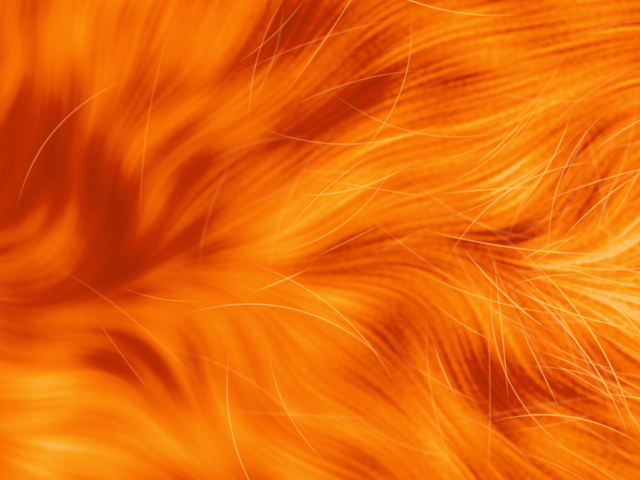
Reproduce this texture procedurally as a Shadertoy shader.

```glsl
// Soft orange fur: blurred swirling locks with many sharp pale stray hairs.

#define BASE_TONE 1.85     // average place on the colour ramp
#define SWIRL 2.0          // how far the locks wander, in radians
#define TUFT_GAIN 1.5      // contrast of hollows and lit tufts
#define SOFT_GAIN 4.6      // contrast of blurred locks
#define STRAND_GAIN 4.6    // contrast of medium strands
#define FINE_GAIN 9.0      // contrast of fine strands in focus
#define COMB_STEP 0.0075   // step along the fur
#define COMB_COUNT 13      // steps to each side
#define HAIR_COUNT 130
#define HAIR_WIDTH 0.0013
#define PALE_LOCK vec2(1.22, 0.48)

const vec3 RAMP[6] = vec3[6](
    vec3(0.76, 0.18, 0.01), vec3(0.88, 0.32, 0.01), vec3(0.96, 0.42, 0.01),
    vec3(0.97, 0.50, 0.03), vec3(0.98, 0.60, 0.07), vec3(0.98, 0.73, 0.34));
const vec3 PALE_GOLD = vec3(1.0, 0.80, 0.46);

// Hollows and lit tufts: centre, radius, change of tone
const vec4 TUFTS[11] = vec4[11](
    vec4(0.08, 0.65, 0.19, -1.6), vec4(0.30, 0.47, 0.17, -1.6),
    vec4(0.66, 0.80, 0.15, -1.7), vec4(0.95, 0.26, 0.14, -1.0),
    vec4(1.12, 0.59, 0.07, -1.3), vec4(0.67, 0.62, 0.14, 1.7),
    vec4(0.16, 0.12, 0.18, 1.1), vec4(1.29, 0.48, 0.19, 1.8),
    vec4(0.14, 0.93, 0.15, 0.8), vec4(1.10, 0.76, 0.15, 1.0),
    vec4(0.70, 0.16, 0.16, 0.6));

vec2 hash2(vec2 p) {
    vec3 h = fract(p.xyx * vec3(0.1031, 0.1030, 0.0973));
    h += dot(h, h.yzx + 33.33);
    return fract((h.xx + h.yz) * h.zy);
}

float corner(vec2 cell, vec2 offset) {
    return dot(hash2(cell) * 2.0 - 1.0, offset);
}

float gradientNoise(vec2 p) {
    vec2 i = floor(p), f = p - i;
    vec2 u = f * f * f * (f * (f * 6.0 - 15.0) + 10.0);
    vec2 e = vec2(1.0, 0.0);
    return mix(mix(corner(i, f), corner(i + e, f - e), u.x),
               mix(corner(i + e.yx, f - e.yx), corner(i + 1.0, f - 1.0), u.x), u.y);
}

// Direction in which the fur lies
float furAngle(vec2 p) {
    float upper = smoothstep(0.25, 0.65, p.y);
    float left = 1.0 - smoothstep(0.1, 0.65, p.x);
    return mix(-0.65, 0.45, upper) + 0.65 * left * upper
         + SWIRL * gradientNoise(p * 2.5 + 17.0);
}

// Coordinates along and across a direction
vec2 turned(vec2 d, float a) {
    return vec2(dot(d, vec2(cos(a), sin(a))), dot(d, vec2(-sin(a), cos(a))));
}

// Noise averaged along the fur: x soft locks, y strands, z fine strands
vec3 combedFur(vec2 p) {
    vec3 sum = vec3(0.0);
    float total = 0.0;
    for (int side = -1; side <= 1; side += 2) {
        vec2 q = p;
        for (int i = 0; i < COMB_COUNT; i++) {
            float a = furAngle(q);
            q += float(side) * COMB_STEP * vec2(cos(a), sin(a));
            float w = 1.0 - float(i) / float(COMB_COUNT);
            sum += w * vec3(gradientNoise(q * 7.0 + 40.0),
                            gradientNoise(q * 22.0 + 80.0),
                            gradientNoise(q * 75.0 + 120.0));
            total += w;
        }
    }
    return sum / total;
}

float tuftTone(vec2 p) {
    vec2 q = p + 0.18 * vec2(gradientNoise(p * 4.5 + 5.0), gradientNoise(p * 4.5 + 60.0));
    float tone = 0.0;
    for (int i = 0; i < 11; i++) {
        vec2 d = turned(q - TUFTS[i].xy, furAngle(TUFTS[i].xy));
        d *= vec2(0.75, 1.25) / TUFTS[i].z;
        tone += TUFTS[i].w * exp(-dot(d, d));
    }
    return TUFT_GAIN * tone;
}

// Thin bent hair with tapered ends; every third one lies in the pale lock
float strayHair(vec2 p, float id, float pixel) {
    vec2 place = hash2(vec2(id, 3.0)), shape = hash2(vec2(id, 11.0));
    vec2 look = hash2(vec2(id, 23.0));
    bool inLock = mod(id, 3.0) < 0.5;
    vec2 centre = inLock ? PALE_LOCK + (place - 0.5) * vec2(0.36, 0.56)
                         : vec2(1.4 * sqrt(place.x), place.y);
    float spread = inLock ? 0.8 : 1.6;
    vec2 q = turned(p - centre, furAngle(centre) + (shape.x - 0.5) * spread);
    float bend = (shape.y - 0.5) * 3.0;
    float dist = abs(q.y - bend * q.x * q.x) / sqrt(1.0 + 4.0 * bend * bend * q.x * q.x);
    float reach = mix(0.07, 0.26, look.x);
    float taper = 1.0 - smoothstep(0.3, 1.0, abs(q.x) / reach);
    // Faint hairs are out of focus and wider
    float blur = mix(4.0, 1.0, smoothstep(0.0, 0.6, look.y));
    float line = 1.0 - smoothstep(0.0, HAIR_WIDTH * blur + pixel, dist);
    return line * taper * mix(0.18, 0.9, look.y * look.y) * mix(0.55, 1.0, centre.x / 1.4);
}

void mainImage(out vec4 fragColor, in vec2 fragCoord) {
    vec2 p = fragCoord / iResolution.y;
    float pixel = 1.0 / iResolution.y;

    // Focus grows towards the upper right
    float focus = smoothstep(0.3, 1.2, p.x + 0.25 * (p.y - 0.5));
    vec3 fur = combedFur(p);
    float tone = BASE_TONE + tuftTone(p) + SOFT_GAIN * fur.x
               + STRAND_GAIN * fur.y + FINE_GAIN * mix(0.25, 1.3, focus) * fur.z;

    // Colour ramp, with deeper red in the hollows
    float t = clamp(tone, 0.0, 4.999);
    int k = int(t);
    vec3 color = mix(RAMP[k], RAMP[k + 1], t - float(k));
    color *= 1.0 + 0.1 * clamp(tone, -1.5, 0.0);

    // Stray hairs
    for (int i = 0; i < HAIR_COUNT; i++)
        color = mix(color, PALE_GOLD, strayHair(p, float(i), pixel));

    fragColor = vec4(color, 1.0);
}
```
